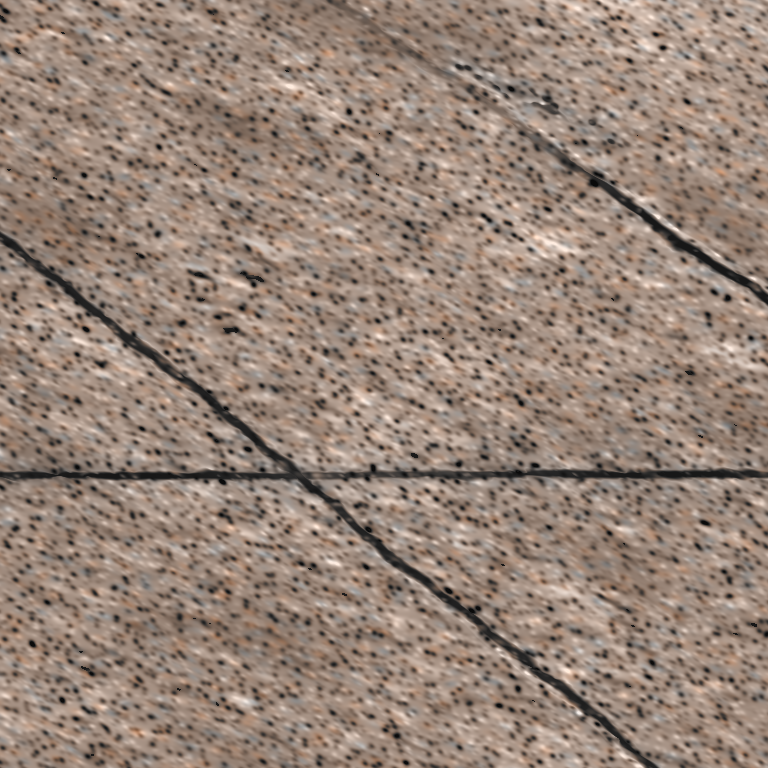
A three.js fragment shader for this texture:

```glsl
// Weathered tan rock with slanted grain, dark flecks and three long cracks.
varying vec2 vUv;

const vec2 GRAIN_DIR = vec2(0.927, -0.375);
const vec2 FLECK_DIR = vec2(0.81, -0.586);
const vec3 WARM_SHIFT = vec3(0.08, 0.0, -0.053);
const float BASE_TONE = 0.572;
const float CRACK_TONE = 0.09;

vec3 hash3(vec2 p) {
  vec3 q = vec3(dot(p, vec2(127.1, 311.7)),
                dot(p, vec2(269.5, 183.3)),
                dot(p, vec2(419.2, 371.9)));
  return fract(sin(q) * 43758.545);
}

// Coordinates along and across a direction.
vec2 alignTo(vec2 p, vec2 dir) {
  return vec2(dot(p, dir), dot(p, vec2(-dir.y, dir.x)));
}

// Cellular noise: one soft spot per cell, lit from above by the relief term.
float spots(vec2 q, float low, float high, float relief) {
  vec2 cell = floor(q);
  float sum = 0.0;
  for (int j = -1; j <= 1; j++) {
    for (int i = -1; i <= 1; i++) {
      vec2 id = cell + vec2(float(i), float(j));
      vec3 h = hash3(id);
      vec2 d = q - id - h.xy;
      float weight = mix(low, high, h.z) + relief * (d.y - 0.4 * d.x);
      sum += weight * exp(-9.0 * dot(d, d));
    }
  }
  return sum;
}

// Layered sines for crooked lines.
float wobble(float t, float seed) {
  return 0.5 * sin(t * 11.0 + seed) + 0.3 * sin(t * 29.0 + seed * 2.3)
       + 0.2 * sin(t * 83.0 + seed * 3.7);
}

// Position along a line (0 to 1) and signed distance from its crooked course.
vec2 crackFrame(vec2 p, vec2 a, vec2 b, float bend, float seed) {
  vec2 span = b - a;
  vec2 f = alignTo(p - a, normalize(span));
  return vec2(f.x / length(span), f.y + bend * wobble(f.x, seed));
}

float lineMask(float offset, float width) {
  return 1.0 - smoothstep(width * 0.45, width * 1.3, abs(offset));
}

float nearLine(float offset, float reach) {
  return exp(-abs(offset) / reach);
}

// Soft oval patch lying along the grain.
float patchMask(vec2 p, vec2 centre, vec2 radii) {
  vec2 d = alignTo(p - centre, GRAIN_DIR) / radii;
  return exp(-dot(d, d));
}

void main() {
  vec2 p = vUv;

  // Grain: broad clouds, long streaks and small flecks
  vec2 grain = alignTo(p, GRAIN_DIR);
  grain.y += 0.008 * wobble(grain.x * 0.7 + grain.y, 1.0);
  vec2 fleckPos = alignTo(p, FLECK_DIR) + 0.004 * wobble(p.y, 2.0);
  float clouds = spots(grain * vec2(4.0, 9.0) + 3.0, -1.0, 1.0, 0.0);
  float streaks = spots(grain * vec2(17.0, 72.0), -1.0, 1.0, 0.8);
  float flecks = spots(fleckPos * vec2(66.0, 98.0), -1.0, 0.35, 1.3);
  float fine = spots(grain * vec2(75.0, 150.0) + 40.0, -1.0, 1.0, 0.5);
  float tint = spots(grain * vec2(38.0, 80.0) + 90.0, -1.0, 1.0, 0.0);

  // Crack courses
  vec2 level = crackFrame(p, vec2(0.0, 0.380), vec2(1.0, 0.383), 0.0015, 4.0);
  vec2 slant = crackFrame(p, vec2(0.0, 0.698), vec2(0.853, 0.0), 0.006, 0.6);
  vec2 upper = crackFrame(p, vec2(0.436, 1.0), vec2(1.0, 0.610), 0.006, 2.0);
  vec2 branch = crackFrame(p, vec2(0.57, 0.93), vec2(0.85, 0.80), 0.007, 5.0);
  float upperPower = mix(0.35, 1.0, smoothstep(0.35, 0.75, upper.x));
  float branchPower = smoothstep(0.0, 0.1, branch.x)
                    * (1.0 - smoothstep(0.75, 1.0, branch.x));

  // Broken, rough stone beside the cracks
  float rough = 0.8 * nearLine(level.y, 0.018) + 0.7 * nearLine(slant.y, 0.012)
              + 0.8 * upperPower * nearLine(upper.y, 0.012)
              + 0.9 * branchPower * nearLine(branch.y, 0.012);
  rough = min(rough, 1.0);

  // Stone tone
  float contrast = 1.0 + 0.5 * clouds + 0.6 * rough;
  float tone = BASE_TONE + 0.12 * clouds + 0.06 * (p.x + p.y - 1.0) * p.y;
  tone += contrast * (0.40 * flecks + 0.19 * streaks + 0.11 * fine);

  // Pale chips and brown stains
  float chips = patchMask(p, vec2(0.345, 0.675), vec2(0.034, 0.012))
              + patchMask(p, vec2(0.260, 0.642), vec2(0.036, 0.014))
              + 0.7 * patchMask(p, vec2(0.280, 0.595), vec2(0.05, 0.008))
              + 0.7 * patchMask(p, vec2(0.940, 0.540), vec2(0.05, 0.010))
              + 0.5 * patchMask(p, vec2(0.750, 0.230), vec2(0.09, 0.018));
  float stains = patchMask(p, vec2(0.34, 0.83), vec2(0.09, 0.018))
               + patchMask(p, vec2(0.105, 0.70), vec2(0.022, 0.02))
               + patchMask(p, vec2(0.72, 0.785), vec2(0.05, 0.012));
  tone += chips * (0.22 + 0.5 * streaks) - 0.11 * stains;

  // Dark crack cores with ragged width and a pale lower lip
  float ragged = 1.0 + 0.9 * streaks + 0.5 * fine;
  float core = lineMask(level.y, 0.0055 * ragged) * (0.85 + 0.15 * sin(p.x * 9.0));
  core = max(core, 0.92 * lineMask(slant.y, 0.0062 * ragged));
  core = max(core, upperPower * lineMask(upper.y, 0.0065 * ragged));
  float patchy = smoothstep(-0.1, 0.3, streaks - flecks);
  core = max(core, 0.75 * branchPower * patchy * lineMask(branch.y, 0.009));
  float lip = lineMask(slant.y + 0.011, 0.004) * smoothstep(0.45, 0.95, slant.x)
            + lineMask(upper.y - 0.011, 0.004) * upperPower;
  tone += lip * (0.12 + 0.4 * fine);
  tone = mix(tone, CRACK_TONE + 0.25 * max(fine + tint, 0.0), core);
  tone = clamp(tone, 0.04, 0.93);

  // Warm stone, cooler in the shadows and at the cracks
  float warmth = smoothstep(0.12, 0.43, tone) * (1.0 + 0.9 * tint);
  warmth *= 1.0 - 0.6 * rough - 0.5 * min(chips, 1.0) * smoothstep(0.6, 0.8, tone);
  vec3 stone = vec3(tone) + WARM_SHIFT * warmth;
  gl_FragColor = vec4(clamp(stone, 0.0, 1.0), 1.0);
}
```
